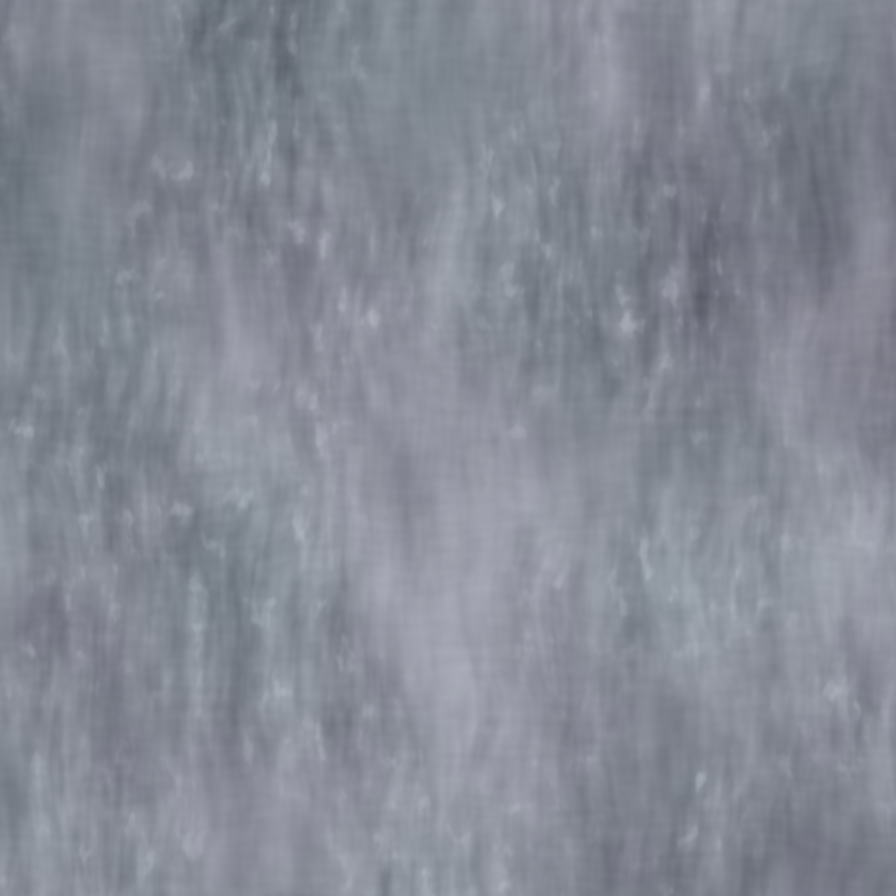
Reproduce this texture procedurally as a WebGL 2 fragment shader.

```glsl
#version 300 es
precision highp float;

#define BASE_COLOR vec3(0.514, 0.534, 0.576)
#define CLOUD_AMOUNT 0.105
#define STREAK_AMOUNT 0.085
#define GRAIN_AMOUNT 0.070
#define MOTTLE_AMOUNT 0.085
#define TINT_AMOUNT 0.030
#define SCRATCH_COUNT 9
#define SCRATCH_AMOUNT 0.035

uniform vec2 u_resolution;
out vec4 fragColor;

// Integer hash giving two values from 0 to 1
vec2 hash2(vec2 cell) {
    uvec2 q = uvec2(ivec2(cell) + 4096);
    uint h = q.x * 1597334677u ^ q.y * 3812015801u;
    h = (h ^ (h >> 15)) * 2246822519u;
    h = (h ^ (h >> 13)) * 3266489917u;
    h ^= h >> 16;
    return vec2(h & 65535u, h >> 16) / 65535.0;
}

float cornerSlope(vec2 cell, vec2 offset) {
    float angle = 6.28319 * hash2(cell).x;
    return dot(vec2(cos(angle), sin(angle)), offset);
}

float gradientNoise(vec2 p) {
    vec2 cell = floor(p), f = p - cell;
    vec2 u = f * f * f * (f * (f * 6.0 - 15.0) + 10.0);
    vec2 e = vec2(1.0, 0.0);
    float low = mix(cornerSlope(cell, f), cornerSlope(cell + e, f - e), u.x);
    float high = mix(cornerSlope(cell + e.yx, f - e.yx), cornerSlope(cell + 1.0, f - 1.0), u.x);
    return mix(low, high, u.y);
}

float fbm(vec2 p, int octaves) {
    float sum = 0.0, amplitude = 1.0;
    for (int i = 0; i < octaves; i++) {
        sum += amplitude * gradientNoise(p);
        p = mat2(1.98, 0.06, -0.06, 1.98) * p + vec2(17.3, 41.7);
        amplitude *= 0.5;
    }
    return sum;
}

// Pale upright scrapes, sharp on one side and faded on the other
float scratches(vec2 p) {
    float sum = 0.0;
    for (int i = 0; i < SCRATCH_COUNT; i++) {
        vec2 place = hash2(vec2(i, 211));
        vec2 shape = hash2(vec2(i, 307));
        float halfLength = mix(0.03, 0.09, shape.x);
        vec2 d = p - place;
        float along = d.y / halfLength;
        float across = d.x - (shape.y - 0.5) * 0.35 * d.y;
        float width = mix(0.012, 0.003, smoothstep(-1.0, 1.0, along));
        float profile = smoothstep(-0.003, 0.002, across) * (1.0 - smoothstep(0.0, width, across - 0.002));
        sum += profile * (1.0 - smoothstep(0.3, 1.0, abs(along)));
    }
    return sum;
}

void main() {
    vec2 uv = gl_FragCoord.xy / u_resolution;

    // Slight wander keeps the streaks from running straight
    vec2 p = uv + 0.016 * vec2(gradientNoise(uv * 7.0 + 3.1), gradientNoise(uv * 6.0 + 19.4));

    // Broad clouds and the paler middle
    float tone = CLOUD_AMOUNT * fbm(p * vec2(4.6, 2.7) + vec2(8.2, 5.6), 4);
    vec2 fromCenter = (uv - vec2(0.53, 0.40)) / vec2(0.24, 0.42);
    tone += 0.055 * exp(-dot(fromCenter, fromCenter)) - 0.022 * smoothstep(0.5, 1.0, uv.y);

    // Vertical streaks
    tone += STREAK_AMOUNT * fbm(p * vec2(17.0, 4.2) + vec2(31.0, 12.0), 4);

    // Fine grain, worn away in patches
    float wear = smoothstep(-0.35, 0.35, fbm(uv * vec2(5.0, 3.5) + 53.0, 3));
    float grain = fbm(p * vec2(62.0, 15.0) + 71.0, 2);
    float mottle = fbm(p * vec2(38.0, 24.0) + 97.0, 3);
    tone += mix(0.35, 1.0, wear) * (GRAIN_AMOUNT * grain + 0.6 * MOTTLE_AMOUNT * mottle);

    // Small pale flecks, short level marks and scrapes
    tone += MOTTLE_AMOUNT * wear * smoothstep(0.22, 0.65, mottle) * 0.7;
    tone += 0.018 * gradientNoise(p * vec2(24.0, 105.0) + 7.0);
    tone += SCRATCH_AMOUNT * scratches(p) * (0.7 + gradientNoise(p * vec2(90.0, 30.0)));

    // Drift between a greenish and a violet grey
    float drift = fbm(uv * vec2(3.2, 2.4) + 133.0, 3) + 0.35 * (uv.x - 0.5);
    vec3 tint = TINT_AMOUNT * drift * vec3(0.6, -0.35, 0.15);

    fragColor = vec4(clamp(BASE_COLOR + tone + tint, 0.0, 1.0), 1.0);
}
```
